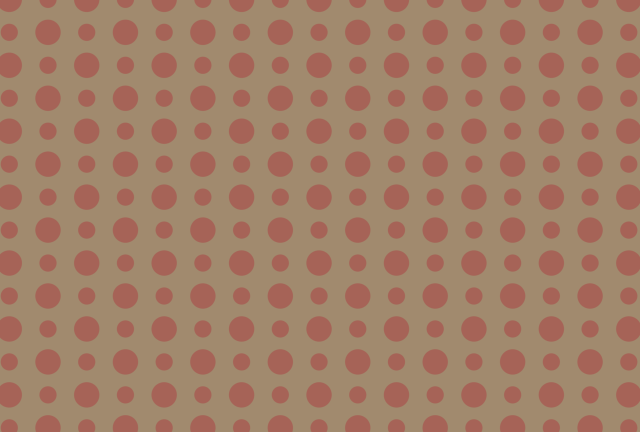
Write a Shadertoy shader that draws this pattern.

```glsl
// Staggered rows of alternating large and small clay-red dots on a flat tan ground.

// Signed distance to the dot in the nearest lattice cell, in canvas widths.
float dotDistance(vec2 p) {
    vec2 pitch = vec2(0.0605, 0.0515);
    vec2 cell = round(p / pitch);
    // Checkerboard parity alternates the two dot sizes.
    float isSmall = mod(cell.x + cell.y, 2.0);
    float radius = mix(0.0198, 0.0134, isSmall);
    return length(p - cell * pitch) - radius;
}

void mainImage(out vec4 fragColor, in vec2 fragCoord) {
    // Measure from the upper left, with a large dot at the lattice origin.
    vec2 fromTopLeft = vec2(fragCoord.x, iResolution.y - fragCoord.y) / iResolution.x;
    float d = dotDistance(fromTopLeft - vec2(0.0145, -0.0010));

    // One-pixel edge smoothing.
    float pixel = 1.0 / iResolution.x;
    float coverage = 1.0 - smoothstep(-0.7 * pixel, 0.7 * pixel, d);

    vec3 tan_ground = vec3(0.63, 0.54, 0.43);
    vec3 clay_red = vec3(0.65, 0.39, 0.34);
    fragColor = vec4(mix(tan_ground, clay_red, coverage), 1.0);
}
```
